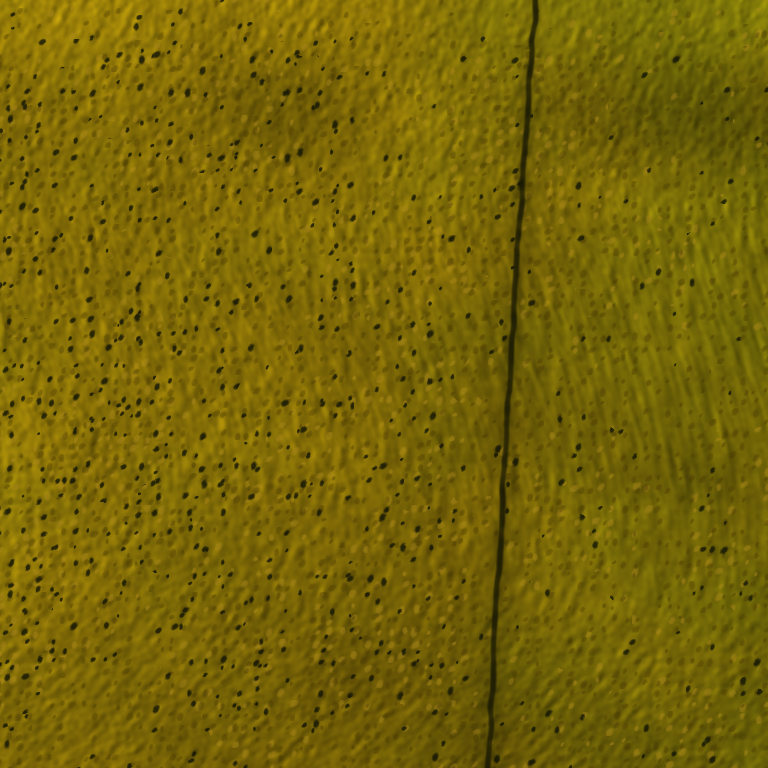
Give the GLSL for this texture, as a Shadertoy shader.

```glsl
// A weathered ochre surface crossed by one thin, slightly bowed dark seam.
// Value noise gives the broad tint and a slanted embossed grain;
// jittered grid cells scatter dark pits and golden flecks over it.

float hash(vec2 p) {
    vec3 q = fract(p.xyx * vec3(0.1031, 0.1030, 0.0973));
    q += dot(q, q.yzx + 33.33);
    return fract((q.x + q.y) * q.z);
}

float noise(vec2 p) {
    vec2 cell = floor(p), f = fract(p);
    vec2 w = f * f * (3.0 - 2.0 * f);
    float low = mix(hash(cell), hash(cell + vec2(1, 0)), w.x);
    float high = mix(hash(cell + vec2(0, 1)), hash(cell + vec2(1, 1)), w.x);
    return mix(low, high, w.y);
}

float fbm(vec2 p) {
    float sum = 0.0, gain = 0.5;
    for (int i = 0; i < 4; i++) {
        sum += gain * noise(p);
        p = mat2(0.8, 0.6, -0.6, 0.8) * p * 2.03 + 7.1;
        gain *= 0.5;
    }
    return sum;
}

mat2 turn(float angle) {
    float c = cos(angle), s = sin(angle);
    return mat2(c, s, -s, c);
}

// Soft elliptical spot of the given centre, radii and strength
float glow(vec2 p, vec2 centre, vec2 radii) {
    vec2 d = (p - centre) / radii;
    return exp(-dot(d, d));
}

// Height of the grain: stretched bumps that lean to the right
float grainHeight(vec2 p, float lean) {
    vec2 q = turn(lean) * p;
    return 0.65 * noise(q * vec2(125.0, 58.0)) + 0.35 * noise(q * vec2(230.0, 125.0) + 19.0);
}

float emboss(vec2 p, float lean) {
    vec2 light = vec2(0.0030, -0.0018);
    return grainHeight(p + light, lean) - grainHeight(p - light, lean);
}

// One jittered, tilted spot per cell; density is the chance that it exists
float specks(vec2 p, float cells, float density, float size, float seed) {
    vec2 grid = p * cells + seed;
    vec2 id = floor(grid);
    vec2 jitter = vec2(hash(id + 3.7), hash(id + 41.3));
    vec2 d = (fract(grid) - mix(vec2(0.27), vec2(0.73), jitter)) / cells;
    d = turn(0.1 + 0.9 * hash(id + 23.0)) * d;
    d += 0.0012 * (noise(p * 420.0) - 0.5);
    float radius = size * mix(0.55, 1.15, hash(id + 67.0));
    float dist = length(d * vec2(1.25, 0.8));
    float shown = step(hash(id + 89.0), density);
    return shown * (1.0 - smoothstep(radius * 0.45, radius * 1.25, dist));
}

float seamX(float y) {
    return 0.636 + 0.046 * y + 0.016 * y * y + 0.003 * (noise(vec2(y * 38.0, 5.0)) - 0.5);
}

// Broad brightness: lit upper edge, dim patches and a dull lower rim
float broadLight(vec2 p) {
    float light = 0.97 + 0.16 * smoothstep(0.86, 1.0, p.y);
    light += 0.09 * glow(p, vec2(0.0, 0.55), vec2(0.25, 0.5));
    light += 0.10 * glow(p, vec2(0.53, 0.87), vec2(0.09, 0.05));
    light += 0.07 * glow(p, vec2(0.79, 0.75), vec2(0.12, 0.04));
    light -= 0.15 * glow(p, vec2(0.34, 0.86), vec2(0.13, 0.07));
    light -= 0.13 * glow(p, vec2(0.94, 0.85), vec2(0.16, 0.07));
    light -= 0.10 * glow(p, vec2(0.55, 0.12), vec2(0.22, 0.15));
    light -= 0.09 * glow(p, vec2(0.91, 0.37), vec2(0.08, 0.05));
    light -= 0.06 * smoothstep(0.3, 0.0, p.y);
    return light + 0.28 * (fbm(p * 7.0 + 2.0) - 0.47);
}

void mainImage(out vec4 fragColor, in vec2 fragCoord) {
    vec2 p = fragCoord / iResolution.xy;

    // Ochre ground, greener to the right and warmer on the left
    vec3 ochre = vec3(0.515, 0.425, 0.025);
    vec3 olive = vec3(0.455, 0.430, 0.030);
    float green = 0.65 * smoothstep(0.45, 1.0, p.x)
                + 0.45 * glow(p, vec2(0.75, 1.0), vec2(0.25, 0.10))
                + 0.8 * (fbm(p * 9.0 + 31.0) - 0.42);
    vec3 color = mix(ochre, olive, clamp(green, 0.0, 1.0)) * broadLight(p);

    // Fine relief, leaning further over towards the bottom
    float lean = mix(0.75, 0.38, smoothstep(0.1, 0.8, p.y));
    color *= 1.0 + 0.36 * emboss(p, lean) + 0.12 * (noise(p * 150.0) - 0.5);

    // Golden flecks and soft brown dimples
    float patches = smoothstep(0.3, 0.65, fbm(p * 6.0 + 11.0));
    float calm = 1.0 - 0.8 * smoothstep(0.88, 1.0, p.y);
    float flecks = specks(p, 63.0, 0.40 * patches * calm, 0.0052, 13.4);
    color = mix(color, vec3(0.69, 0.55, 0.10), 0.48 * flecks);
    float dimples = specks(p + 0.007, 71.0, 0.45 * calm, 0.0048, 57.2);
    color = mix(color, vec3(0.28, 0.22, 0.01), 0.42 * dimples);

    // Dark pits, thickest on the left
    float crowd = mix(0.30, 0.07, smoothstep(0.15, 0.8, p.x)) * calm * (0.5 + patches);
    float pits = max(specks(p, 47.0, crowd, 0.0046, 5.0),
                     specks(p, 59.0, crowd * 0.55, 0.0037, 101.6));
    color = mix(color, vec3(0.07, 0.08, 0.025), 0.82 * pits);

    // Seam with a ragged core and a faint stain that widens downwards
    float offset = abs(p.x - seamX(p.y));
    float wear = noise(vec2(p.x * 90.0, p.y * 75.0));
    float width = mix(0.0030, 0.0042, wear);
    float core = 1.0 - smoothstep(width * 0.4, width * 1.5, offset);
    float stain = exp(-offset / mix(0.018, 0.007, p.y)) * (0.45 + 0.55 * wear);
    color *= 1.0 - 0.32 * stain;
    color = mix(color, vec3(0.10, 0.10, 0.015), core * mix(0.65, 0.92, wear));

    fragColor = vec4(clamp(color, 0.0, 1.0), 1.0);
}
```
